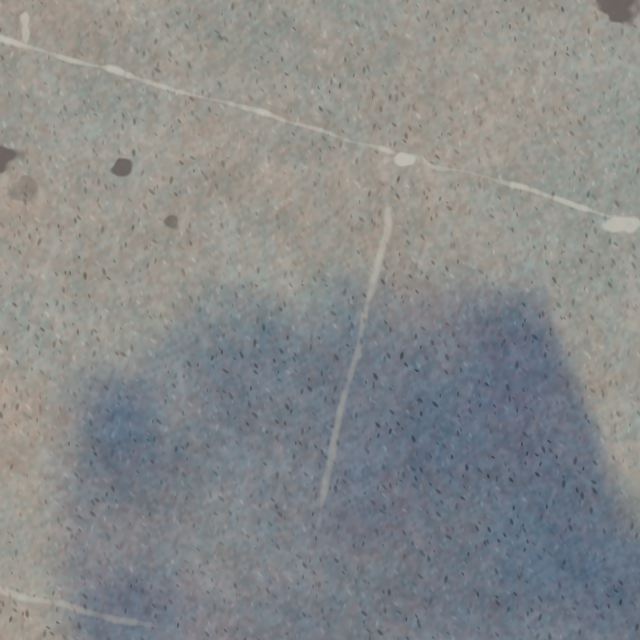
Reproduce this texture procedurally as a Shadertoy shader.

```glsl
// Weathered concrete with hairline cracks, half covered by a soft blue shadow.

const vec3 SUNLIT = vec3(0.602, 0.592, 0.560);
const vec3 DEEP_SHADE = vec3(0.355, 0.402, 0.482);
const vec3 PALE_CHIP = vec3(0.76, 0.75, 0.71);
const vec3 STAIN = vec3(0.36, 0.33, 0.32);
const vec3 WARM_TINT = vec3(0.040, -0.008, -0.022);
const float GRAIN_SCALE = 170.0;
const float GRAIN_CONTRAST = 0.11;
const float PIT_SCALE = 75.0;
const float PIT_SHARE = 0.42;
const float SHADE_BASE = 0.53;

float hash(vec2 p) {
    return fract(sin(dot(p, vec2(127.1, 311.7))) * 43758.5453);
}

float noise(vec2 p) {
    vec2 i = floor(p), f = fract(p);
    f = f * f * (3.0 - 2.0 * f);
    return mix(mix(hash(i), hash(i + vec2(1, 0)), f.x),
               mix(hash(i + vec2(0, 1)), hash(i + vec2(1, 1)), f.x), f.y);
}

float fbm(vec2 p) {
    float sum = 0.0, amp = 0.53;
    for (int i = 0; i < 4; i++) {
        sum += amp * noise(p);
        p = mat2(1.6, 1.2, -1.2, 1.6) * p + 7.3;
        amp *= 0.5;
    }
    return sum;
}

// Soft elliptical bump
float bump(vec2 p, vec2 center, vec2 radius) {
    vec2 d = (p - center) / radius;
    return exp(-dot(d, d));
}

// Ragged spot with a softened rim
float spot(vec2 p, vec2 center, vec2 radius) {
    float d = length((p - center) / radius) + 0.9 * (noise(p * 75.0) - 0.5);
    return 1.0 - smoothstep(0.65, 1.2, d);
}

// Thin wandering line, broken up along its length
float crack(vec2 p, vec2 a, vec2 b, float width, float gaps) {
    vec2 dir = normalize(b - a);
    p += 0.010 * (vec2(noise(p * 22.0), noise(p * 22.0 + 40.0)) - 0.5);
    float along = dot(p - a, dir);
    float across = abs(dot(p - a, vec2(-dir.y, dir.x)));
    float ends = smoothstep(0.0, 0.02, along) * (1.0 - smoothstep(-0.04, 0.0, along - length(b - a)));
    float wear = smoothstep(gaps - 0.2, gaps + 0.25, fbm(vec2(along * 28.0, a.x * 50.0)));
    float w = width * (0.5 + wear);
    return ends * (0.2 + 0.8 * wear) * (1.0 - smoothstep(w * 0.3, w * 1.5, across));
}

// Scattered slanted specks: x holds dark pits, y pale flecks
vec2 specks(vec2 p) {
    vec2 cell = floor(p), result = vec2(0.0);
    for (int j = -1; j <= 1; j++)
    for (int i = -1; i <= 1; i++) {
        vec2 id = cell + vec2(i, j);
        float pick = hash(id + 3.7);
        vec2 d = p - id - vec2(hash(id), hash(id + 19.3));
        float angle = 1.9 + 1.3 * (hash(id + 8.1) - 0.5);
        d = mat2(cos(angle), -sin(angle), sin(angle), cos(angle)) * d;
        float size = mix(0.14, 0.32, hash(id + 5.9));
        float s = (1.0 - smoothstep(0.3, 1.3, length(d * vec2(0.6, 1.3)) / size)) * hash(id + 31.0);
        if (pick < PIT_SHARE) result.x = max(result.x, s);
        else if (pick > 0.78) result.y = max(result.y, s);
    }
    return result;
}

// Tree shadow: ragged top edge, dark cores and lighter gaps
float shadow(vec2 p) {
    float top = 0.42 + 0.13 * smoothstep(0.18, 0.33, p.x) + 0.03 * smoothstep(0.5, 0.8, p.x)
              - 0.38 * smoothstep(0.81, 1.02, p.x) + 0.09 * (fbm(p * 9.0) - 0.5);
    float cover = 1.0 - smoothstep(top - 0.10, top + 0.05, p.y);
    cover *= smoothstep(0.02, 0.15, p.x + 0.08 * (noise(p * 6.0) - 0.5));
    float depth = SHADE_BASE + 0.35 * (fbm(p * 7.0 + 3.0) - 0.5);
    depth += 0.38 * bump(p, vec2(0.185, 0.34), vec2(0.06, 0.11));
    depth += 0.34 * bump(p, vec2(0.79, 0.40), vec2(0.10, 0.13));
    depth += 0.38 * bump(p, vec2(0.92, 0.10), vec2(0.18, 0.16));
    depth += 0.26 * bump(p, vec2(0.60, 0.28), vec2(0.13, 0.16));
    depth += 0.36 * bump(p, vec2(0.22, 0.05), vec2(0.10, 0.07));
    depth -= 0.14 * bump(p, vec2(0.32, 0.14), vec2(0.08, 0.12));
    depth -= 0.20 * bump(p, vec2(0.26, 0.38), vec2(0.04, 0.08));
    return cover * clamp(depth, 0.0, 1.0);
}

void mainImage(out vec4 fragColor, in vec2 fragCoord) {
    vec2 p = fragCoord / iResolution.xy;

    // Broad tone, rosy mottling and shadow
    float shade = shadow(p);
    vec3 color = mix(SUNLIT, DEEP_SHADE, shade);
    color += WARM_TINT * (1.6 * (fbm(p * 6.0 + 11.0) - 0.5) + 0.5 * (0.45 - p.x));
    color += 0.07 * (fbm(p * 14.0 + 5.0) - 0.5);

    // Fine grain, pits and colour flecks
    vec2 slant = mat2(0.94, 0.34, -0.34, 0.94) * p * vec2(1.0, 0.8);
    float grain = 0.6 * noise(slant * GRAIN_SCALE) + 0.4 * noise(slant * GRAIN_SCALE * 0.5 + 9.0) - 0.5;
    color += GRAIN_CONTRAST * grain;
    vec2 speck = specks(p * PIT_SCALE);
    float patchy = 0.5 + noise(p * 8.0 + 21.0);
    color += 0.07 * speck.y - 0.13 * patchy * speck.x;
    color += WARM_TINT * (noise(p * 80.0 + 60.0) - 0.5);

    // Stains
    float stain = spot(p, vec2(0.967, 0.988), vec2(0.028, 0.026)) + spot(p, vec2(0.005, 0.755), vec2(0.026, 0.022))
                + spot(p, vec2(0.19, 0.737), vec2(0.015)) + 0.7 * spot(p, vec2(0.27, 0.655), vec2(0.011))
                + 0.35 * spot(p, vec2(0.04, 0.705), vec2(0.024));
    color = mix(color, STAIN, 0.75 * min(stain, 1.0));

    // Pale cracks and chips
    float pale = crack(p, vec2(-0.03, 0.949), vec2(1.05, 0.636), 0.0035, 0.52);
    pale = max(pale, 0.65 * crack(p, vec2(0.613, 0.69), vec2(0.490, 0.16), 0.0042, 0.40));
    pale = max(pale, 0.60 * crack(p, vec2(-0.03, 0.08), vec2(0.26, 0.02), 0.0040, 0.42));
    pale = max(pale, 0.8 * spot(p, vec2(0.040, 0.960), vec2(0.007, 0.026)));
    pale = max(pale, spot(p, vec2(0.635, 0.749), vec2(0.026, 0.010)));
    pale = max(pale, 0.9 * spot(p, vec2(0.965, 0.647), vec2(0.035, 0.012)));
    color = mix(color, PALE_CHIP * mix(1.0, 0.82, shade), 0.85 * pale);

    fragColor = vec4(color, 1.0);
}
```
